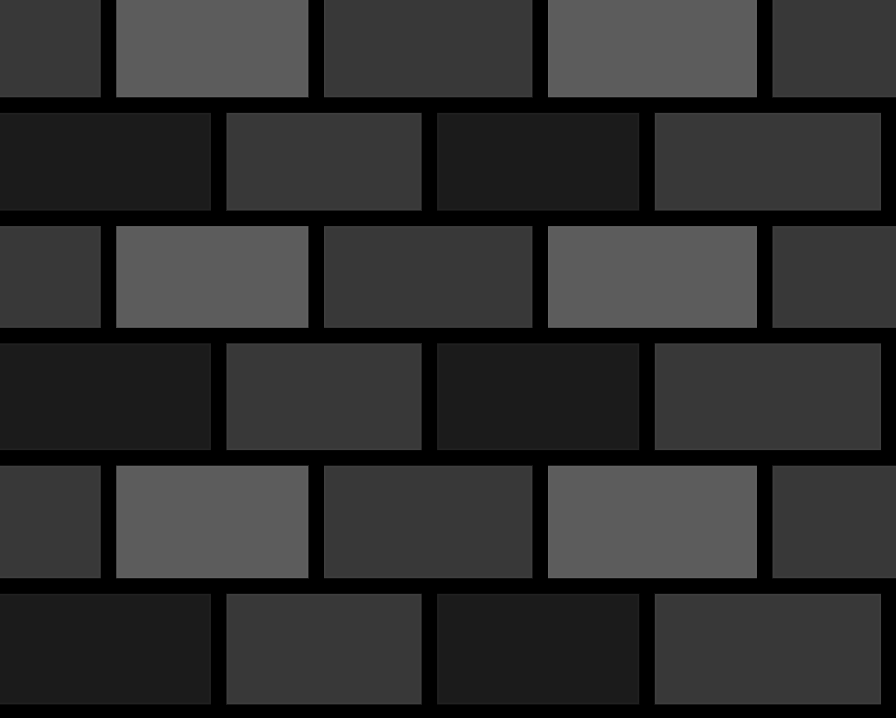
A WebGL 1 fragment shader for this pattern:

```glsl
precision highp float;
// Grey brick wall in running bond with black joints and uneven brick sizes.

uniform vec2 u_resolution;

// Lengths are fractions of the canvas width; y runs down from the top.
const float WALL_HEIGHT = 0.8008;
const float JOINT_HALF_WIDTH = 0.0087;
const float RIM_WIDTH = 0.002;
const float RIM_GAIN = 0.03;

// Joint centres: bed joints for all courses, upright joints per course type.
const vec3 UPPER_BEDS = vec3(0.1172, 0.2435, 0.3743);
const vec3 LOWER_BEDS = vec3(0.5107, 0.6536, 0.7943);
const vec4 PALE_UPRIGHTS = vec4(0.1211, 0.3529, 0.6029, 0.8535);
const vec4 DARK_UPRIGHTS = vec4(0.2441, 0.4792, 0.7221, 0.9920);

const float JOINT_GREY = 0.0;
const float DARK_GREY = 0.105;
const float MID_GREY = 0.22;
const float PALE_GREY = 0.36;

// Returns (distance to the nearest joint centre, number of joints passed).
vec2 locateCourse(float y) {
  vec2 found = vec2(1.0, 0.0);
  for (int i = 0; i < 3; i++) {
    vec2 offset = y - vec2(UPPER_BEDS[i], LOWER_BEDS[i]);
    found.x = min(found.x, min(abs(offset.x), abs(offset.y)));
    found.y += step(0.0, offset.x) + step(0.0, offset.y);
  }
  return found;
}

vec2 locateBrick(float x, vec4 joints) {
  vec2 found = vec2(1.0, 0.0);
  for (int i = 0; i < 4; i++) {
    float offset = x - joints[i];
    found.x = min(found.x, abs(offset));
    found.y += step(0.0, offset);
  }
  return found;
}

void main() {
  vec2 uv = gl_FragCoord.xy / u_resolution;
  vec2 p = vec2(uv.x, (1.0 - uv.y) * WALL_HEIGHT);
  float pixel = 1.0 / u_resolution.x;

  // Courses alternate between pale and dark pairs.
  vec2 course = locateCourse(p.y);
  bool darkCourse = mod(course.y, 2.0) > 0.5;
  vec4 uprights = darkCourse ? DARK_UPRIGHTS : PALE_UPRIGHTS;
  vec2 brick = locateBrick(p.x, uprights);

  // Bricks alternate in tone along each course.
  float oddBrick = mod(brick.y, 2.0);
  float grey = darkCourse ? mix(DARK_GREY, MID_GREY, oddBrick)
                          : mix(MID_GREY, PALE_GREY, oddBrick);

  // Faint lighter rim, then black joints with smoothed edges.
  float inset = min(course.x, brick.x) - JOINT_HALF_WIDTH;
  grey += RIM_GAIN * (1.0 - smoothstep(0.0, RIM_WIDTH + pixel, inset));
  float coverage = clamp(inset / pixel + 0.5, 0.0, 1.0);
  gl_FragColor = vec4(vec3(mix(JOINT_GREY, grey, coverage)), 1.0);
}
```
